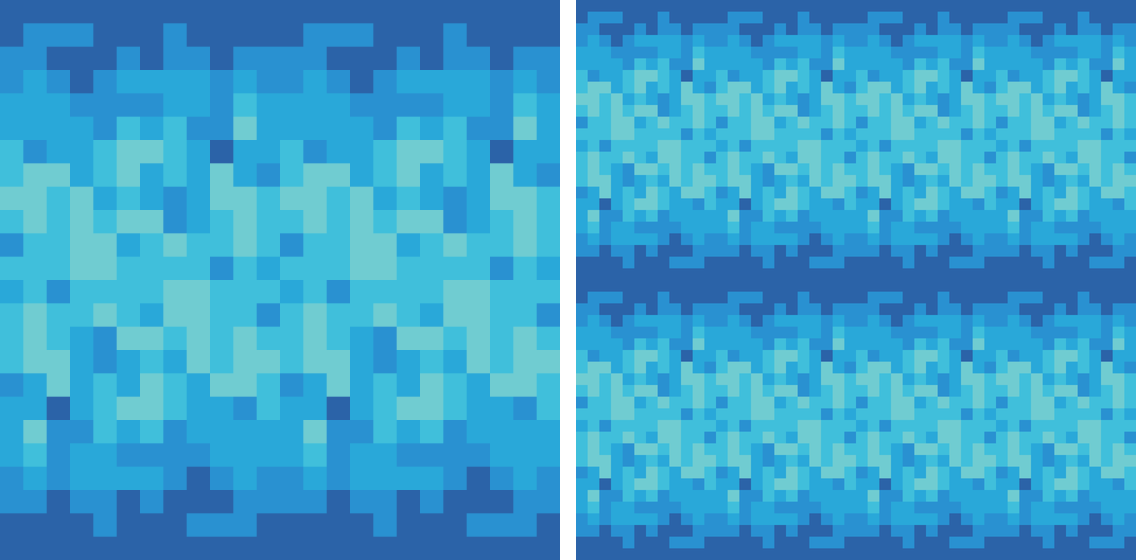
Left, the tile; right, the same tile 2 across and 2 down.
This texture is drawn by a Shadertoy shader. Its source:

```glsl
// Blocky water band: a 24 x 24 grid of flat cells, dark at the top and bottom, pale in the middle.
// A patch of 12 x 12 cells repeats twice across; the upper half is the lower one turned by 180 degrees.
// Each row ranks its cells by wrapped noise, and thresholds that vary with depth pick the shade.

float hash(vec2 cell) {
    uvec2 q = uvec2(cell + 7.0) * uvec2(1597334673u, 3812015801u);
    uint n = (q.x ^ q.y) * 1597334673u;
    n = (n ^ (n >> 15)) * 2246822519u;
    n ^= n >> 13;
    return float(n >> 8) / 16777216.0;
}

// Noise that wraps every 12 columns and leans on the left and lower neighbours
float clumpNoise(vec2 cell) {
    float left = mod(cell.x + 11.0, 12.0);
    return hash(cell) + 0.45 * hash(vec2(left, cell.y)) + 0.45 * hash(cell - vec2(0.0, 1.0));
}

// Position of a cell among the 12 of its row, from 0 to 1
float rankInRow(vec2 cell) {
    float own = clumpNoise(cell);
    float below = 0.5;
    for (int i = 0; i < 12; i++)
        below += clumpNoise(vec2(float(i), cell.y)) < own ? 1.0 : 0.0;
    return below / 12.0;
}

// Shade from 0 (deep blue) to 4 (pale aqua)
int shadeOf(vec2 cell) {
    float depth = cell.y;
    vec4 thresholds = vec4(
        max(1.0 - depth / 3.3, depth == 6.0 ? 0.08 : 0.0), // one stray dark cell in row 6
        depth < 3.0 ? 1.0 : max(0.12, 0.92 - 0.13 * depth),
        max(0.19, 1.5 - 0.15 * depth),
        0.5 + 0.12 * abs(depth - 8.5));
    return int(dot(step(thresholds, vec4(rankInRow(cell))), vec4(1.0)));
}

vec3 waterColor(vec2 uv) {
    vec2 cell = mod(floor(uv * 24.0), 24.0);
    if (cell.y > 11.5) cell = 23.0 - cell; // half turn
    cell.x = mod(cell.x, 12.0);

    vec3 palette[5] = vec3[5](
        vec3(0.17, 0.39, 0.66),
        vec3(0.16, 0.57, 0.82),
        vec3(0.16, 0.66, 0.85),
        vec3(0.25, 0.75, 0.86),
        vec3(0.44, 0.80, 0.82));
    return palette[shadeOf(cell)];
}

void mainImage(out vec4 fragColor, in vec2 fragCoord) {
    // Average 3 x 3 samples to smooth the cell edges
    vec3 color = vec3(0.0);
    for (int y = -1; y <= 1; y++)
        for (int x = -1; x <= 1; x++)
            color += waterColor((fragCoord + vec2(x, y) / 3.0) / iResolution.xy);
    fragColor = vec4(color / 9.0, 1.0);
}
```
